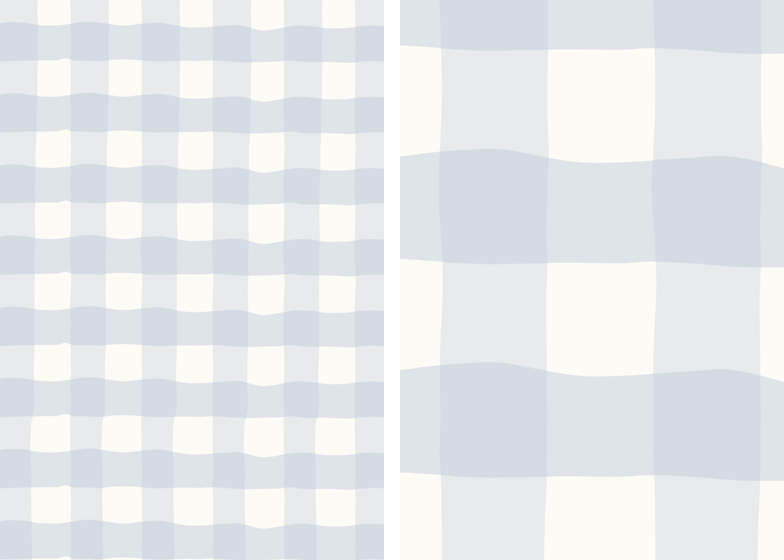
Left, the full canvas; right, a detail of the centre.
A Shadertoy shader for this pattern:

```glsl
// Hand-painted gingham: grey columns crossed by translucent blue rows on cream.
// Each band is a repeated interval whose two edges wobble along its length;
// the wobble is shared by all bands of one direction.

const float CELLS_DOWN = 7.87;
const vec3 CREAM = vec3(0.996, 0.986, 0.965);
const vec3 GREY = vec3(0.910, 0.918, 0.922);
const vec3 BLUE = vec3(0.753, 0.800, 0.863);
const float BLUE_OPACITY = 0.5;

float hash(float n) {
    return fract(sin(n * 127.1) * 43758.5453);
}

// Smooth 1D noise in -1..1
float noise(float t) {
    float i = floor(t);
    float f = t - i;
    return mix(hash(i), hash(i + 1.0), f * f * (3.0 - 2.0 * f)) * 2.0 - 1.0;
}

// Brush tremor: a slow sway plus a finer ripple
float tremor(float t, float seed, float amount) {
    return amount * (noise(t * 2.3 + seed) + 0.5 * noise(t * 5.7 + seed * 2.0));
}

// Soft bump of height 1 centred on c
float bump(float t, float c, float width) {
    float d = (t - c) / width;
    return exp(-d * d);
}

// Coverage of the interval lo..hi repeated once per unit
float band(float t, float lo, float hi, float soft) {
    float f = t - 0.5 * (lo + hi);
    f -= floor(f + 0.5);
    return smoothstep(-soft, soft, 0.5 * (hi - lo) - abs(f));
}

// Columns narrow on their right side further down the cloth
float columnCoverage(vec2 p, float soft) {
    float left = -0.01 + tremor(p.y, 11.0, 0.009);
    float right = 0.53 - 0.05 * smoothstep(0.0, 4.5, p.y)
                - 0.035 * smoothstep(5.7, 6.0, p.y)
                - 0.02 * bump(p.y, 6.2, 0.3)
                + tremor(p.y, 37.0, 0.008);
    return band(p.x, left, right, soft);
}

// Rows sink slightly to the right, with a scalloped upper edge
float rowCoverage(vec2 p, float soft) {
    float sink = smoothstep(1.4, 3.6, p.x);
    float top = 0.333 + 0.045 * sink
              - 0.022 * cos(6.2832 * (p.x - 1.22))
              + 0.025 * bump(p.x, 3.65, 0.2)
              + tremor(p.x, 53.0, 0.009);
    float bottom = 0.848 + 0.02 * sink
                 - 0.028 * bump(p.x, 0.92, 0.07)
                 - 0.018 * bump(p.x, 4.08, 0.1)
                 + 0.018 * bump(p.x, 4.92, 0.12)
                 + tremor(p.x, 71.0, 0.011);
    return band(p.y, top, bottom, soft);
}

void mainImage(out vec4 fragColor, in vec2 fragCoord) {
    // Cell units, measured from the top left
    float scale = CELLS_DOWN / iResolution.y;
    vec2 p = vec2(fragCoord.x, iResolution.y - fragCoord.y) * scale;
    float soft = 0.9 * scale;

    vec3 color = mix(CREAM, GREY, columnCoverage(p, soft));
    color = mix(color, BLUE, BLUE_OPACITY * rowCoverage(p, soft));
    fragColor = vec4(color, 1.0);
}
```
